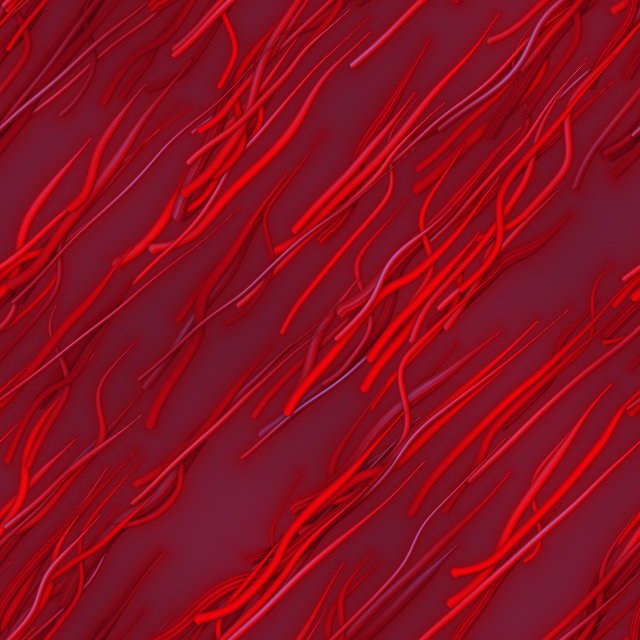
Write a WebGL 2 fragment shader that draws this pattern.

```glsl
#version 300 es
precision highp float;
// Glossy red strands run diagonally over a dim maroon ground, in bundles with
// thin violet glints. Each strand is a bent, tapered capsule on the unit torus;
// wrapping gradient noise sways them all, so the canvas tiles.

uniform vec2 u_resolution;
out vec4 fragColor;

const int BUNDLES = 25;
const int STRANDS = 5;

vec4 hash4(float n) {
    vec4 v = fract(n * vec4(0.1031, 0.1030, 0.0973, 0.1099));
    v += dot(v, v.wzxy + 33.33);
    return fract((v.xxyz + v.yzzw) * v.zywx);
}

float cornerSlope(vec2 cell, vec2 offset, float period, float seed) {
    vec2 c = mod(cell, period);
    float a = 6.28319 * hash4(c.x + c.y * period + seed).x;
    return dot(vec2(cos(a), sin(a)), offset);
}

// Gradient noise that repeats after a whole number of cells
float gradientNoise(vec2 uv, float period, float seed) {
    vec2 x = uv * period, i = floor(x), f = x - i;
    vec2 w = f * f * f * (f * (f * 6.0 - 15.0) + 10.0);
    vec2 e = vec2(1.0, 0.0);
    float low = mix(cornerSlope(i, f, period, seed),
                    cornerSlope(i + e, f - e, period, seed), w.x);
    float high = mix(cornerSlope(i + e.yx, f - e.yx, period, seed),
                     cornerSlope(i + 1.0, f - 1.0, period, seed), w.x);
    return mix(low, high, w.y);
}

void main() {
    vec2 uv = gl_FragCoord.xy / u_resolution;
    float soft = 0.0005 + 0.7 / min(u_resolution.x, u_resolution.y);
    float region = gradientNoise(uv, 3.0, 310.0);
    vec2 p = uv + 0.010 * vec2(gradientNoise(uv, 7.0, 20.0), gradientNoise(uv, 7.0, 90.0));

    vec3 ink = vec3(0.0);
    float clear = 1.0;   // share of the ground still visible
    float near = 1.0;    // distance to the closest strand

    for (int b = 0; b < BUNDLES; b++) {
        float id = float(b);
        vec4 bundle = hash4(id + 7.0);
        vec2 center = fract(id * vec2(0.7549, 0.5698)) + 0.08 * bundle.xy;
        float lean = mix(0.74, 0.96, bundle.z);

        for (int k = 0; k < STRANDS; k++) {
            vec4 h = hash4(id * 11.0 + float(k) * 3.7 + 401.0);
            vec4 g = hash4(id * 13.0 + float(k) * 5.3 + 809.0);
            bool isRibbon = k == 0, isElbow = k == 1, isGlint = k == 4;

            // Size, heading and bend by kind of strand
            float angle = lean + 0.22 * (h.x - 0.5);
            float halfLength = mix(0.10, 0.26, h.y);
            float radius = mix(0.0055, 0.0095, h.z);
            float bend = 0.05 * (h.w - 0.4);
            float bendWidth = mix(0.025, 0.045, g.w);
            if (isRibbon) radius = mix(0.008, 0.014, h.z);
            if (isElbow) {
                radius = mix(0.004, 0.007, h.z);
                bend = mix(0.025, 0.05, h.w);
                bendWidth = 0.028;
            }
            if (isGlint) {
                angle = mix(0.66, 0.82, h.x);
                halfLength = mix(0.12, 0.38, h.y);
                radius = mix(0.0035, 0.0065, h.z);
                bend = 0.035 * max(h.w - 0.4, 0.0);
            }

            // Strand frame: t runs along, s across towards the upper left
            vec2 dir = vec2(cos(angle), sin(angle));
            vec2 normal = vec2(-dir.y, dir.x);
            vec2 shift = dir * 0.2 * (g.x - 0.5) + normal * 0.065 * (g.y - 0.5);
            vec2 q = fract(p - center - shift + 0.5) - 0.5;
            float t = dot(q, dir), s = dot(q, normal);
            float tc = clamp(t, -halfLength, halfLength);

            // An S-bend, then a hook at the lower end
            float turn = tanh((tc - (g.z - 0.5) * halfLength) / bendWidth);
            float hook = max(-tc - 0.7 * halfLength, 0.0);
            float curl = isGlint ? 0.0 : 9.0 * (g.x - 0.3);
            float slope = bend / bendWidth * (1.0 - turn * turn) - 2.0 * curl * hook;
            float across = (s - bend * turn - curl * hook * hook) / sqrt(1.0 + slope * slope);

            radius *= 1.0 - 0.8 * smoothstep(0.1, 1.0, tc / halfLength);
            float d = length(vec2(t - tc, across)) - radius;
            near = min(near, d);

            // Round body, grooved ribbons, cool light on the upper edge
            float v = clamp(across / radius, -1.0, 1.0);
            float tone = mix(0.25, 1.25, bundle.w) + 0.8 * region + 0.4 * (g.y - 0.5);
            tone = clamp(isRibbon ? 0.6 * tone : tone, 0.1, 1.0);
            float groove = isRibbon ? 0.6 + 0.4 * cos(v * 11.0 + 20.0 * tc) : 1.0;
            vec3 body = mix(vec3(0.47, 0.025, 0.085), vec3(0.95, 0.01, 0.03),
                            tone * groove * (1.0 - 0.75 * v * v));
            body *= 1.0 - 0.22 * smoothstep(0.2, 1.0, -v);
            float edge = exp(-pow((v - 0.35) / 0.38, 2.0));
            float sheen = 0.55 + 0.45 * sin(15.0 * tc + 6.3 * g.z);
            float gloss = isGlint ? 0.4 + 0.6 * sheen : 0.4 * sheen * step(0.5, g.w);
            vec3 glintColor = mix(vec3(0.88, 0.22, 0.36), vec3(0.52, 0.46, 0.90), sheen * g.w);
            body = mix(body, glintColor, gloss * edge);

            // Later strands lie on top, each with a thin shadow around it
            float cover = 1.0 - smoothstep(-soft, soft, d);
            float shade = 1.0 - 0.22 * exp(-max(d, 0.0) / 0.004);
            ink = mix(ink * shade, body, cover);
            clear *= 1.0 - cover;
        }
    }

    // Ground warms up close to the strands
    float glow = exp(-max(near, 0.0) / 0.018);
    vec3 ground = mix(vec3(0.445, 0.11, 0.215), vec3(0.51, 0.04, 0.10), glow);
    ground *= 1.0 + 0.12 * region;
    fragColor = vec4(ink + ground * clear, 1.0);
}
```
